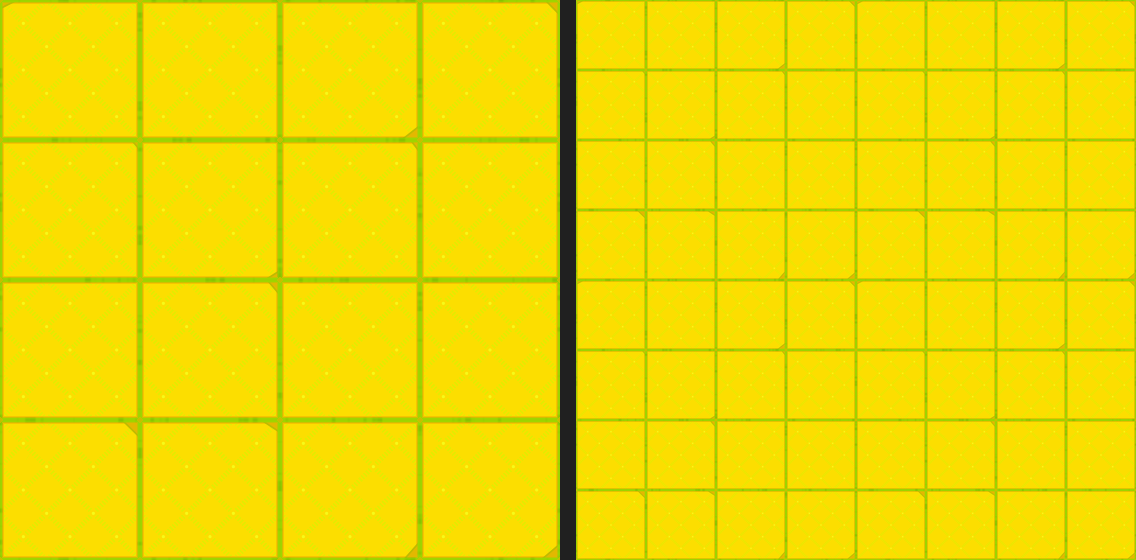
Left, the tile; right, the same tile 2 across and 2 down.
Write a Shadertoy shader that draws this pattern.

```glsl
// Yellow quilted tiles with stitched diagonals, green grout and a few chipped corners.
const float TILES = 4.0;            // tiles across and down
const float QUILT = 3.0;            // quilt diamonds per tile
const float STITCHES = 10.0;        // stitches between two studs
const float STITCH_HALF = 0.0175;   // half length of a stitch, in tiles
const float STUD_RADIUS = 0.011;
const float GROUT_HALF = 0.0175;
const float RIM_HALF = 0.0255;      // grout plus orange rim
const float CHIP_CHANCE = 0.42;
const float SCRATCH_CELLS = 2.0;    // scratch cells per tile side
const float SCRATCH_CHANCE = 0.10;
const float TAU = 6.2831853;

const vec3 GLAZE = vec3(0.99, 0.87, 0.00);
const vec3 STITCH = vec3(0.89, 0.92, 0.00);
const vec3 STUD = vec3(0.96, 0.98, 0.10);
const vec3 RIM = vec3(0.96, 0.70, 0.00);
const vec3 GROUT = vec3(0.62, 0.84, 0.00);
const vec3 GROUT_DARK = vec3(0.50, 0.74, 0.00);
const vec3 CHIP = vec3(0.89, 0.72, 0.00);
const vec3 CHIP_EDGE = vec3(0.75, 0.73, 0.00);
const vec3 JOINT = vec3(0.81, 0.74, 0.00);

vec3 hash3(vec2 cell) {
    vec3 h = fract(cell.xyx * vec3(0.1031, 0.1030, 0.0973) + 0.17);
    h += dot(h, h.yxz + 33.33);
    return fract((h.xxy + h.yzz) * h.zyx);
}

// Coverage of the region where d is negative
float fill(float d, float px) {
    return 1.0 - smoothstep(-0.6 * px, 0.6 * px, d);
}

// One diagonal seam: across and along are whole numbers at the studs
float seam(float across, float along, float px) {
    float scale = QUILT * sqrt(2.0);
    float band = fill(abs(across - round(across)) / scale - STITCH_HALF, px);
    float gap = abs(along - round(along)) / scale;
    float ticks = smoothstep(0.2, 0.8, 0.5 - 0.5 * cos(TAU * along * STITCHES));
    return band * ticks * smoothstep(0.012, 0.026, gap);
}

vec3 quilt(vec3 col, vec2 p, float px) {
    vec2 u = p * QUILT;
    vec2 diag = vec2(u.x + u.y, u.x - u.y);
    float stitches = max(seam(diag.x, diag.y, px), seam(diag.y, diag.x, px));
    col = mix(col, STITCH, stitches);
    float studDist = length(diag - round(diag)) / (QUILT * sqrt(2.0));
    return mix(col, STUD, fill(studDist - STUD_RADIUS, px));
}

// Short faint scratches, at most one per cell
float scratch(vec2 p, float px) {
    vec2 g = p * SCRATCH_CELLS;
    vec2 id = mod(floor(g), TILES * SCRATCH_CELLS);
    vec3 h = hash3(id + 71.0);
    vec2 q = (fract(g) - 0.35 - 0.3 * h.yz) / SCRATCH_CELLS;
    float angle = TAU * h.y;
    vec2 dir = vec2(cos(angle), sin(angle));
    float reach = 0.012 + 0.025 * h.z;
    float d = length(q - dir * clamp(dot(q, dir), -reach, reach));
    return fill(d - 0.002, px) * step(h.x, SCRATCH_CHANCE);
}

// Layered sines along the joint, whole cycles over the canvas
float groutWear(float along, float line, float offset) {
    float t = along * TAU / TILES;
    float s = sin(t * 5.0 + line * 2.1) + sin(t * 13.0 + line * 4.7)
            + 0.7 * sin(t * 37.0 + line * 1.3) + 0.5 * sin(t * 71.0 + line);
    float streak = 0.5 + 0.5 * cos(offset / GROUT_HALF * TAU);
    return smoothstep(0.6, 2.4, s) * (0.4 + 0.4 * streak) + 0.12 * streak;
}

vec3 chipCorner(vec3 col, vec2 p, float px) {
    vec2 id = mod(floor(p), TILES);
    vec3 pick = hash3(id + 11.0);
    vec3 size = hash3(id + 37.0);
    vec2 corner = step(0.5, pick.yz);
    vec2 d = abs(fract(p) - corner);
    vec2 legs = 0.055 + 0.09 * size.xy;
    float cut = (dot(d, 1.0 / legs) - 1.0) / length(1.0 / legs);
    float present = step(pick.x, CHIP_CHANCE);
    col = mix(col, CHIP_EDGE, present * fill(cut, px));
    return mix(col, CHIP, present * fill(cut + 0.012, px));
}

void mainImage(out vec4 fragColor, in vec2 fragCoord) {
    vec2 p = fragCoord / iResolution.xy * TILES;
    float px = TILES / min(iResolution.x, iResolution.y);

    // Glazed face
    vec3 col = quilt(GLAZE, p, px);
    col = mix(col, STITCH, 0.6 * scratch(p, px));

    // Rim, then chips over it
    vec2 offset = p - round(p);
    vec2 d = abs(offset);
    float joint = min(d.x, d.y);
    col = mix(col, RIM, fill(joint - RIM_HALF, px));
    col = chipCorner(col, p, px);

    // Worn grout
    bool upright = d.x < d.y;
    vec2 line = mod(round(p), TILES);
    float wear = upright ? groutWear(p.y, line.x, offset.x)
                         : groutWear(p.x, line.y + 5.0, offset.y);
    vec3 grout = mix(GROUT, GROUT_DARK, wear);
    col = mix(col, grout, fill(joint - GROUT_HALF, px));

    // Tan diamond where joints cross
    col = mix(col, JOINT, 0.85 * fill(d.x + d.y - 0.025, px));
    fragColor = vec4(col, 1.0);
}
```
